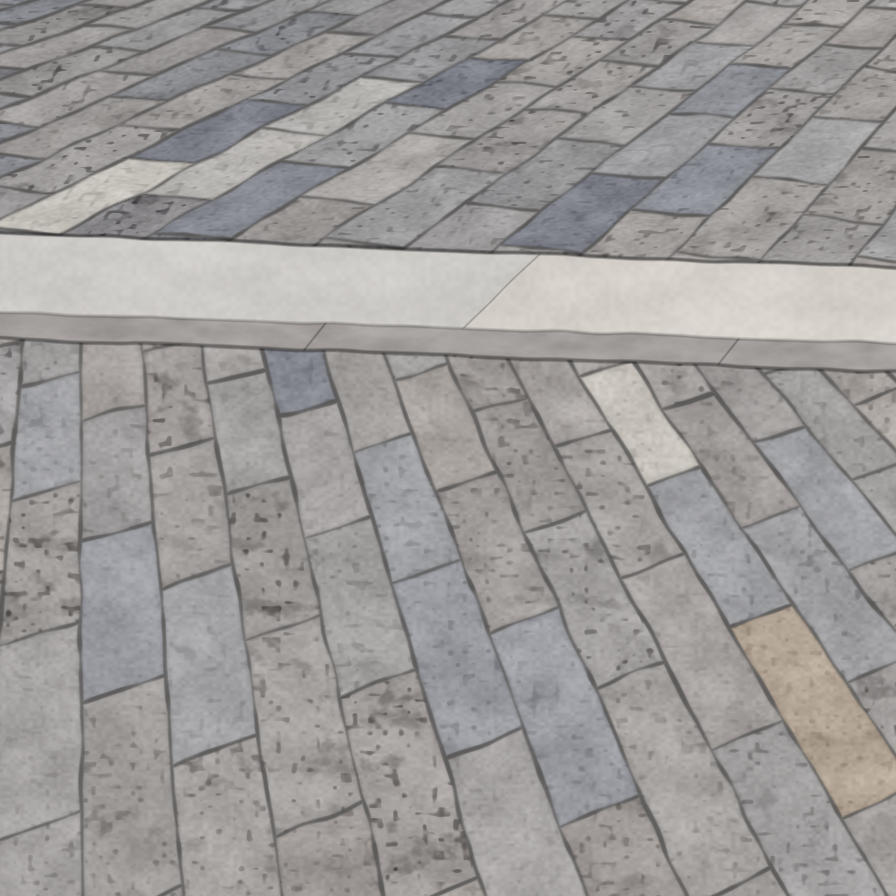
This texture is drawn by a Shadertoy shader. Its source:

```glsl
// Two fields of worn stone pavers in perspective, divided by a pale kerb.

const float HORIZON = -0.514;  // height of both vanishing points, y pointing down

// Accent pavers: column, row, tone (-1 slate, 1 cream, 2 tan)
const vec3 NEAR_ACCENTS[12] = vec3[12](
    vec3(8, 6, 0.9), vec3(8, 4, 2.0), vec3(8, 5, -0.6), vec3(9, 4, -0.5),
    vec3(4, 6, -0.7), vec3(4, 5, -0.8), vec3(0, 6, -0.8), vec3(1, 5, -0.5),
    vec3(5, 4, -0.8), vec3(3, 7, -1.1), vec3(-1, 7, -0.6), vec3(10, 5, -0.6));
const vec3 FAR_ACCENTS[12] = vec3[12](
    vec3(15, 7, 0.9), vec3(14, 7, 0.55), vec3(14, 8, 0.55), vec3(12, 7, 0.3),
    vec3(9, 8, -0.5), vec3(13, 9, -1.2), vec3(8, 7, -1.0), vec3(9, 7, -1.2),
    vec3(15, 8, -1.2), vec3(10, 9, -0.5), vec3(9, 9, -0.9), vec3(13, 7, -1.1));

float hash(vec2 p) {
    vec3 q = fract(p.xyx * 0.1031);
    q += dot(q, q.yzx + 33.33);
    return fract((q.x + q.y) * q.z);
}

float noise(vec2 p) {
    vec2 i = floor(p), f = fract(p);
    f = f * f * (3.0 - 2.0 * f);
    return mix(mix(hash(i), hash(i + vec2(1, 0)), f.x),
               mix(hash(i + vec2(0, 1)), hash(i + 1.0), f.x), f.y);
}

float fbm(vec2 p) {
    float sum = 0.0, amp = 0.5;
    for (int i = 0; i < 4; i++) {
        sum += amp * noise(p);
        p = mat2(1.6, 1.2, -1.2, 1.6) * p + 7.3;
        amp *= 0.5;
    }
    return sum / 0.9375;
}

float accentTone(vec2 cell, vec3 accents[12]) {
    float tone = 0.0;
    for (int i = 0; i < 12; i++)
        if (distance(cell, accents[i].xy) < 0.5) tone = accents[i].z;
    return tone;
}

vec3 tint(vec3 base, float tone) {
    if (tone > 1.5) return vec3(0.70, 0.645, 0.585);
    if (tone > 0.0) return mix(base, vec3(0.80, 0.785, 0.755), tone);
    vec3 slate = mix(vec3(0.63, 0.637, 0.655), vec3(0.50, 0.51, 0.545), clamp(-tone * 2.0 - 1.4, 0.0, 1.0));
    return mix(base, slate, min(-tone * 1.3, 1.0));
}

// Mottled stone with pits; q is scaled so that marks flatten with distance
vec3 stone(vec2 q, vec2 cell, vec3 base, float tone) {
    float shade = hash(cell + 41.0), rough = hash(cell + 87.0);
    vec3 warm = vec3(0.010, 0.002, -0.006) * (hash(cell + 13.0) * 2.0 - 0.8);
    vec3 col = tint(base + (shade - 0.5) * 0.05 + warm, tone);
    if (tone != 0.0) rough *= 0.35;
    col += (fbm(q * 24.0 + cell * 3.7) - 0.5) * 0.15;
    col += (noise(q * 210.0) - 0.5) * 0.06;
    float pits = smoothstep(0.70, 0.95, noise(q * 115.0 + cell * 5.1));
    float stains = smoothstep(0.58, 0.82, fbm(q * 34.0 - cell * 2.3));
    col -= pits * (0.03 + 0.19 * rough) + stains * 0.13 * rough;
    return col;
}

// Distance to the nearest joint, given grid position and cell size on the canvas
float jointDistance(vec2 grid, vec2 size) {
    vec2 d = (0.5 - abs(fract(grid) - 0.5)) * size;
    return min(d.x, d.y);
}

vec3 addJoint(vec3 col, vec2 q, float d, float width, float px) {
    float wear = noise(q * 38.0);
    float w = width * (0.35 + 1.1 * wear);
    col *= 1.0 - 0.08 * (1.0 - smoothstep(0.0, width * 4.0, d));
    float line = 1.0 - smoothstep(w - px, w + px + 0.0008, d);
    return mix(col, vec3(0.345, 0.34, 0.335), line * (0.45 + 0.5 * wear));
}

vec3 nearPaving(vec2 p, float px) {
    float depth = p.y - HORIZON;
    float u = (p.x - 0.091) / depth * 13.45;
    float column = floor(u);
    float v = (3.906 - p.x) / depth / 0.472;
    float row = v - 0.22 - 0.5 * mod(column, 2.0) - 0.022 * column;
    vec2 cell = vec2(column, floor(row)), size = vec2(depth / 13.45, depth / v);
    size.x *= inversesqrt(1.0 + pow((p.x - 0.091) / depth, 2.0));
    vec2 q = p * vec2(1.0, 1.25);
    vec3 col = stone(q, cell, vec3(0.640, 0.626, 0.618), accentTone(cell, NEAR_ACCENTS));
    return addJoint(col, q, jointDistance(vec2(u, row), size), 0.0017, px);
}

vec3 farPaving(vec2 p, float px) {
    float depth = p.y - HORIZON;
    float slant = (1.5625 - p.x) / depth;
    float u = slant * 7.67 + 0.2;
    float column = floor(u);
    float v = (p.x + 6.51) / depth / 1.18;
    float row = v - 1.24 + 0.07 * column - 0.5 * (1.0 - mod(column, 2.0));
    vec2 cell = vec2(column, floor(row));
    vec2 size = vec2(depth / 7.67 * inversesqrt(1.0 + slant * slant), depth / v);
    vec2 q = vec2(p.x + p.y * 0.6, p.y * 2.1);
    float blue = smoothstep(0.85, 0.0, p.x) * (0.35 + 0.65 * step(0.45, hash(cell + 5.0)));
    vec3 base = mix(vec3(0.637, 0.627, 0.622), vec3(0.545, 0.548, 0.565), blue);
    vec3 col = stone(q, cell, base, accentTone(cell, FAR_ACCENTS));
    return addJoint(col, q, jointDistance(vec2(u, row), size), 0.0012, px);
}

void mainImage(out vec4 fragColor, in vec2 fragCoord) {
    vec2 p = fragCoord / iResolution.xy;
    p.y = 1.0 - p.y;
    float px = 1.0 / iResolution.y;
    vec2 wobble = vec2(noise(p * 24.0), noise(p * 24.0 + 50.0)) - 0.5;
    vec2 ground = p + wobble * 0.005;
    float ragged = wobble.y * 0.003;

    // Signed distances below the three kerb edges
    float top = p.y - 0.260 - 0.040 * p.x + ragged;
    float lip = p.y - 0.349 - 0.034 * p.x + ragged;
    float foot = p.y - 0.378 - 0.037 * p.x + ragged;

    // Kerb tread and its shaded riser
    float seam = p.x - 0.592 + (p.y - 0.293) * 1.04 + wobble.x * 0.004;
    vec3 tread = mix(vec3(0.805, 0.795, 0.78), vec3(0.835, 0.815, 0.79), smoothstep(-px, px, seam));
    tread += (fbm(p * vec2(14.0, 32.0)) - 0.5) * 0.08 + (noise(p * 180.0) - 0.5) * 0.03;
    tread -= 0.16 * (1.0 - smoothstep(0.0005, 0.0025, abs(seam)));
    vec3 riser = vec3(0.64, 0.622, 0.61) + (fbm(p * vec2(30.0, 70.0)) - 0.5) * 0.14;
    float riserSeam = abs(fract((p.x + p.y * 0.8 - 0.652) / 0.475 + 0.5) - 0.5) * 0.475;
    riser -= 0.15 * (1.0 - smoothstep(0.0005, 0.0025, riserSeam));

    // Layers from far to near, then contact shadows
    vec3 col = mix(farPaving(ground, px), tread, smoothstep(-px, px, top));
    col = mix(col, riser, smoothstep(-px, px, lip));
    col = mix(col, nearPaving(ground, px), smoothstep(-px, px, foot));
    col *= 1.0 - 0.40 * (1.0 - smoothstep(0.0006, 0.0035, abs(top + 0.001)));
    col *= 1.0 - 0.18 * (1.0 - smoothstep(0.0005, 0.0030, abs(lip)));
    col *= 1.0 - 0.38 * (1.0 - smoothstep(0.0006, 0.0035, abs(foot)));
    fragColor = vec4(clamp(col, 0.0, 1.0), 1.0);
}
```
